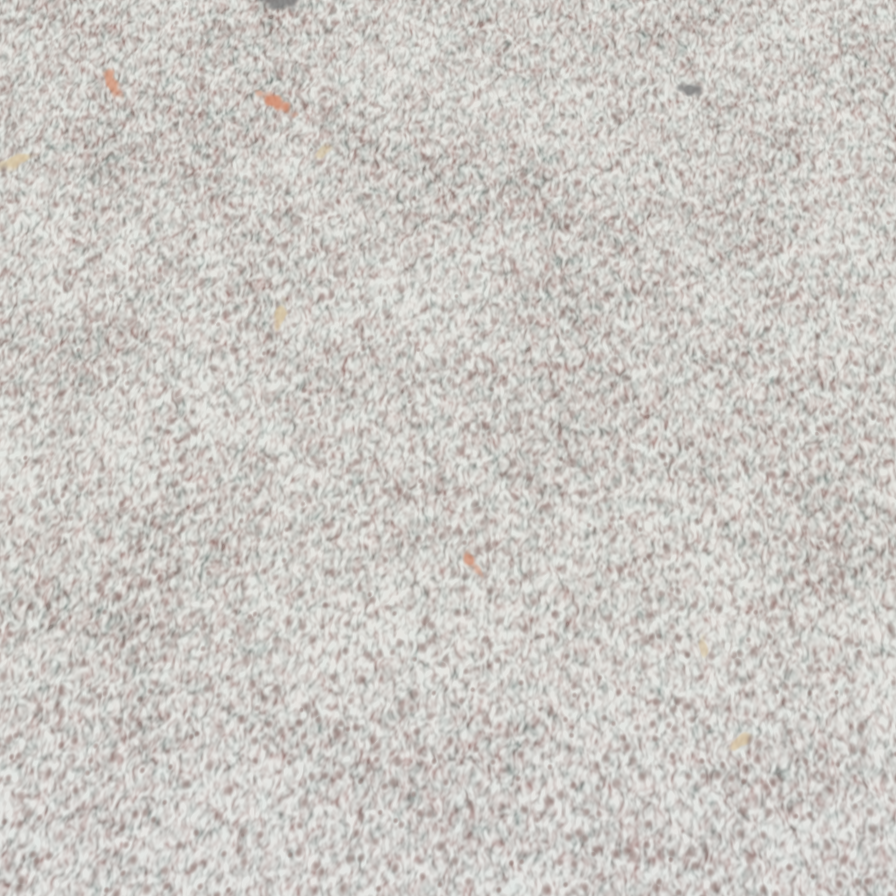
Write a three.js fragment shader that draws this texture.

```glsl
// Pale speckled granite paving, finer with distance, with a few dry leaf flakes and pebbles.
varying vec2 vUv;

const vec3 DARK_GRAIN = vec3(0.645, 0.608, 0.588);
const vec3 PALE_GRAIN = vec3(0.866, 0.864, 0.845);
const vec3 RED_SHIFT = vec3(0.060, -0.022, -0.022);
const vec3 SPECK_BROWN = vec3(0.53, 0.43, 0.41);
const vec3 LEAF_ORANGE = vec3(0.83, 0.54, 0.42);
const vec3 LEAF_STRAW = vec3(0.85, 0.77, 0.62);
const vec3 PEBBLE_GREY = vec3(0.48, 0.48, 0.48);

float hash(vec2 p) {
  return fract(sin(dot(p, vec2(127.1, 311.7))) * 43758.5453);
}

vec2 hash2(vec2 p) {
  return vec2(hash(p), hash(p + 57.3));
}

vec2 rotate(vec2 p, float angle) {
  float c = cos(angle);
  float s = sin(angle);
  return vec2(c * p.x + s * p.y, c * p.y - s * p.x);
}

// Contribution of one lattice corner with a random unit gradient
float corner(vec2 cell, vec2 offset) {
  float angle = 6.28318 * hash(cell);
  return dot(vec2(cos(angle), sin(angle)), offset);
}

float gradientNoise(vec2 p) {
  vec2 i = floor(p);
  vec2 f = p - i;
  vec2 u = f * f * f * (f * (f * 6.0 - 15.0) + 10.0);
  vec2 e = vec2(1.0, 0.0);
  float low = mix(corner(i, f), corner(i + e.xy, f - e.xy), u.x);
  float high = mix(corner(i + e.yx, f - e.yx), corner(i + e.xx, f - e.xx), u.x);
  return mix(low, high, u.y);
}

// Ground plane: features shrink and converge towards the top
vec2 groundPlane(vec2 uv) {
  float across = (uv.x - 0.5) * (1.0 + 0.25 * uv.y) - 0.08 * uv.y;
  float along = uv.y + 0.2 * uv.y * uv.y;
  return vec2(across, along) + 3.0;
}

// Upright, slightly wavy grain; turned layers hide the lattice rows
float grain(vec2 p) {
  vec2 bend = vec2(gradientNoise(p * 45.0), gradientNoise(p * 45.0 + 19.0));
  p += 0.004 * bend;
  vec2 upright = p * vec2(1.0, 0.62);
  return 0.72 * gradientNoise(rotate(upright, 0.5) * 136.0)
       + 0.48 * gradientNoise(rotate(upright, -0.6) * 215.0 + 31.0);
}

// Blotches from grain clusters up to wide stains
float blotches(vec2 p) {
  vec2 q = rotate(p, 0.4);
  return 0.25 * gradientNoise(q * 5.0) + 0.20 * gradientNoise(q * 13.0 + 7.0)
       + 0.24 * gradientNoise(q * 29.0 + 3.0) + 0.32 * gradientNoise(q * 58.0 + 5.0);
}

// Soft round specks, present in a fraction of the cells
float specks(vec2 p, float share) {
  vec2 cell = floor(p);
  float cover = 0.0;
  for (int y = -1; y <= 1; y++) {
    for (int x = -1; x <= 1; x++) {
      vec2 id = cell + vec2(float(x), float(y));
      float radius = mix(0.3, 0.65, hash(id + 7.7));
      float dist = length(p - id - hash2(id));
      float present = step(hash(id + 23.1), share);
      cover = max(cover, present * (1.0 - smoothstep(0.05, radius, dist)));
    }
  }
  return cover;
}

// Soft rotated ellipse with a ragged outline
float flake(vec2 p, vec2 centre, vec2 size, float angle) {
  vec2 d = rotate(p - centre, angle);
  float ragged = 0.7 * gradientNoise(p * 90.0);
  return 1.0 - smoothstep(0.4, 1.2, length(d / size) + ragged);
}

vec3 addLeaves(vec3 color, vec2 uv) {
  for (int i = 0; i < 8; i++) {
    vec2 id = vec2(float(i), 4.0);
    vec2 size = mix(vec2(0.010, 0.005), vec2(0.024, 0.008), hash(id + 3.0));
    float cover = flake(uv, hash2(id), size, 3.14159 * hash(id + 5.0));
    vec3 leaf = mix(LEAF_ORANGE, LEAF_STRAW, smoothstep(0.45, 0.75, hash(id + 11.0)));
    color = mix(color, leaf, cover * mix(0.5, 0.85, hash(id + 13.0)));
  }
  return color;
}

vec3 addPebbles(vec3 color, vec2 uv) {
  for (int i = 0; i < 2; i++) {
    float n = float(i);
    vec2 centre = vec2(0.31 + 0.46 * n, 1.0 - 0.1 * n);
    vec2 size = vec2(0.025, 0.011) * (1.0 - 0.35 * n);
    color = mix(color, PEBBLE_GREY, 0.8 * flake(uv, centre, size, -0.1));
  }
  return color;
}

void main() {
  vec2 ground = groundPlane(vUv);

  // Grain tone, skewed towards the dark side
  float g = 1.2 * grain(ground) + blotches(ground);
  float tone = 0.76 + g - 0.4 * g * g + 0.06 * (0.5 - vUv.y);
  vec3 color = mix(DARK_GRAIN, PALE_GRAIN, clamp(tone, -0.3, 1.15));

  // Reddish and greenish grains, with a cooler foreground
  float hue = gradientNoise(ground * vec2(75.0, 60.0) + 9.0) + 0.4 * gradientNoise(ground * 22.0);
  color += RED_SHIFT * hue * (1.3 - clamp(tone, 0.0, 1.0));
  color += vec3(0.0, 0.0, 0.008) * (1.0 - smoothstep(0.0, 0.4, vUv.y));

  // Brown mineral specks, stronger nearby
  float speck = specks(ground * vec2(80.0, 68.0), 0.17);
  color = mix(color, SPECK_BROWN, speck * mix(0.55, 0.3, vUv.y));

  color = addLeaves(color, vUv);
  color = addPebbles(color, vUv);
  gl_FragColor = vec4(color, 1.0);
}
```
